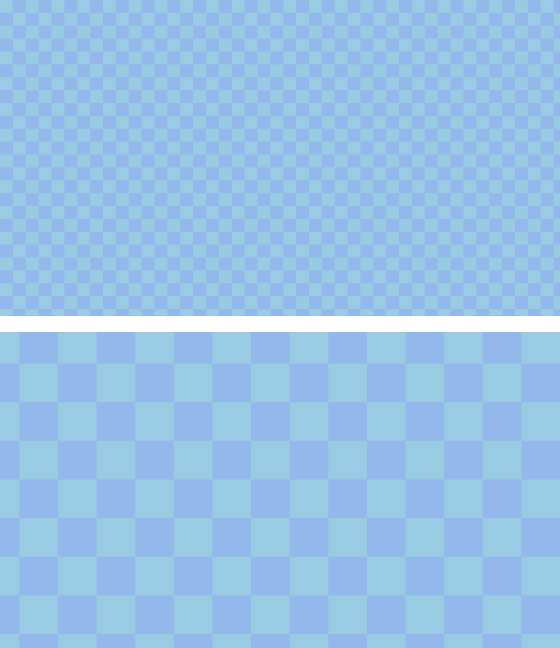
Top, the full canvas; bottom, a detail of the centre.
Give the GLSL for this pattern, as a Shadertoy shader.

```glsl
const vec3 TEAL = vec3(0.60, 0.80, 0.89);
const vec3 BLUE = vec3(0.58, 0.72, 0.92);
const float CELLS_DOWN = 270.0 / 11.0;

// Square wave per axis: +1 in even cells, -1 in odd ones, edges one pixel soft
vec2 squareWave(vec2 p, float pixel) {
    vec2 edgeDistance = abs(mod(p - 0.5, 2.0) - 1.0) - 0.5;
    return clamp(2.0 * edgeDistance / pixel, -1.0, 1.0);
}

// 1 on squares matching the first cell, 0 on the others
float checker(vec2 p, float pixel) {
    vec2 wave = squareWave(p, pixel);
    return 0.5 + 0.5 * wave.x * wave.y;
}

void mainImage(out vec4 fragColor, in vec2 fragCoord) {
    // Cell units, counted from the top left corner
    float pixel = CELLS_DOWN / iResolution.y;
    vec2 cell = vec2(fragCoord.x, iResolution.y - fragCoord.y) * pixel;

    fragColor = vec4(mix(BLUE, TEAL, checker(cell, pixel)), 1.0);
}
```
